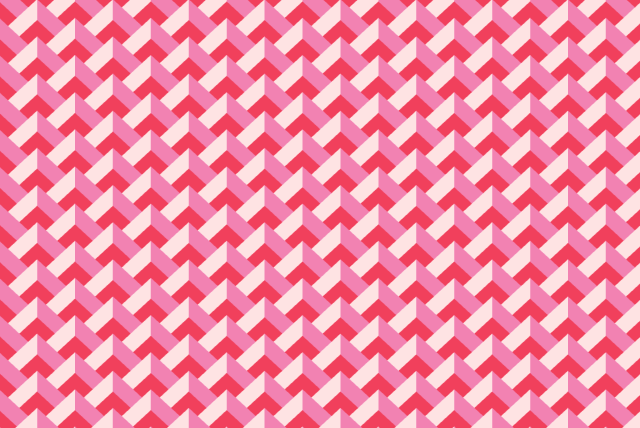
This pattern is drawn by a WebGL 1 fragment shader. Its source:

```glsl
precision highp float;
// Overlapping folded roofs on a half-drop grid, each with a pale left band,
// a pink right band and a red underside. At every point the lowest roof that
// covers it is visible; edges are smoothed by averaging subpixel samples.

uniform vec2 u_resolution;

const vec2 PITCH = vec2(0.0886, 0.0868); // column and row spacing, canvas height = 1
const vec2 SHIFT = vec2(0.022, 0.48);    // grid offset, in columns and rows
const float SLOPE = 0.94;                // fall of a roof, rows per column
const float BAND = 0.56;                 // vertical band thickness, in rows

const vec3 PALE = vec3(0.995, 0.89, 0.89);
const vec3 PINK = vec3(0.95, 0.51, 0.70);
const vec3 RED = vec3(0.945, 0.25, 0.36);

// x: depth below the roof edge, y: height of the apex above the point.
vec2 roofDepth(vec2 grid, float column) {
  float fall = SLOPE * abs(grid.x - column);
  float drop = SHIFT.y + 0.5 * mod(column, 2.0);
  float depth = fract(grid.y - drop - fall);
  return vec2(depth, depth + fall);
}

vec3 bandColor(float depth, vec3 face) {
  return depth < BAND ? face : RED;
}

// Only the roofs of the two neighbouring columns can be on top.
vec3 roofPattern(vec2 p) {
  vec2 grid = vec2(p.x, 1.0 - p.y) / PITCH + vec2(SHIFT.x, 0.0);
  float column = floor(grid.x);
  vec2 leftRoof = roofDepth(grid, column);
  vec2 rightRoof = roofDepth(grid, column + 1.0);
  return leftRoof.y < rightRoof.y
    ? bandColor(leftRoof.x, PINK)
    : bandColor(rightRoof.x, PALE);
}

void main() {
  const float SAMPLES = 4.0;
  const float FILTER_WIDTH = 1.25; // in pixels
  vec3 sum = vec3(0.0);
  for (int j = 0; j < 4; j++) {
    for (int i = 0; i < 4; i++) {
      vec2 offset = (vec2(float(i), float(j)) + 0.5) / SAMPLES - 0.5;
      vec2 position = gl_FragCoord.xy + offset * FILTER_WIDTH;
      sum += roofPattern(position / u_resolution.y);
    }
  }
  gl_FragColor = vec4(sum / (SAMPLES * SAMPLES), 1.0);
}
```
